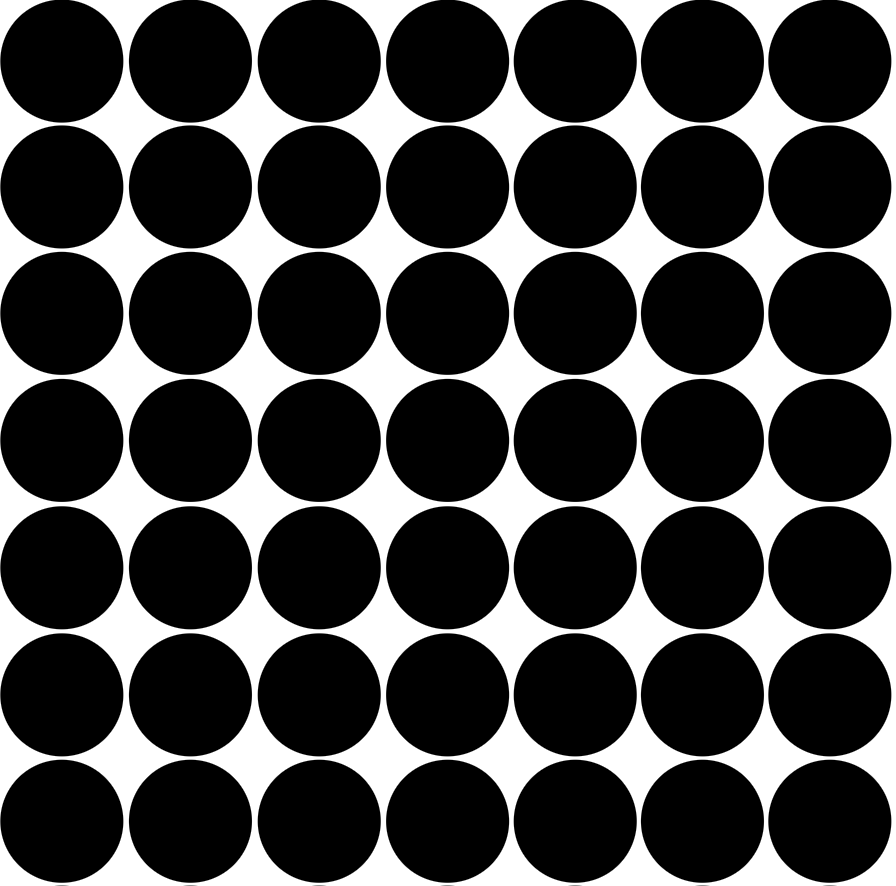
Write a Shadertoy shader that draws this pattern.

```glsl
// Seven by seven black discs almost touching on a white ground.
// Each grid cell holds one circle distance function; a slow wave that wraps
// over the canvas nudges the rows and columns slightly off an even pitch.

#define REPEATS vec2(7.0, 7.0)
#define GRID_SHIFT vec2(-0.0104, 0.0172)  // in cells
#define DISC_RADIUS 0.486                 // in cell heights
#define DRIFT 0.0073                      // in cells
#define EDGE_PIXELS 1.1
#define INK vec3(0.0)
#define GROUND vec3(1.0)

const float TAU = 6.2831853;

// Uneven spacing of columns and rows, periodic over the whole grid.
vec2 cellDrift(vec2 cell) {
    vec2 phase = TAU * (cell + vec2(-3.0, 1.0)) / REPEATS;
    return DRIFT * vec2(cos(phase.x), -sin(phase.y));
}

float discDistance(vec2 offset, float radius) {
    return length(offset) - radius;
}

void mainImage(out vec4 fragColor, in vec2 fragCoord) {
    // Grid cell and position from its centre
    vec2 grid = fragCoord / iResolution.xy * REPEATS - GRID_SHIFT;
    vec2 cell = floor(grid);
    vec2 local = grid - cell - 0.5 - cellDrift(cell);

    // Round discs, measured in cell heights
    vec2 cellSize = iResolution.xy / REPEATS;
    local.x *= cellSize.x / cellSize.y;
    float dist = discDistance(local, DISC_RADIUS);

    // Smoothed edge
    float edge = EDGE_PIXELS / cellSize.y;
    float outside = clamp(dist / edge + 0.5, 0.0, 1.0);
    fragColor = vec4(mix(INK, GROUND, outside), 1.0);
}
```
